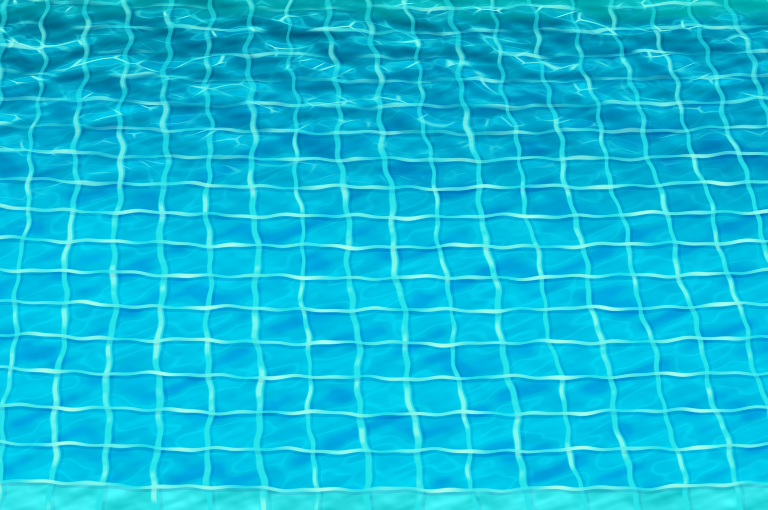
Write a WebGL 1 fragment shader that draws this texture.

```glsl
precision highp float;
// Tiled pool floor seen in perspective through rippling turquoise water.

uniform vec2 u_resolution;

#define COLUMN_STEP 0.0522   // column spacing at the far edge, in canvas widths
#define SPREAD 0.333         // growth of the spacing toward the near edge
#define ROW_SCALE 67.5       // row density of the perspective floor
#define STEP_EDGE 0.7583     // inverse depth of the pale near step
#define COLUMN_WIDTH 0.0042  // half widths of the joints
#define ROW_WIDTH 0.0023
#define WOBBLE 0.0031        // refraction of the joints
#define DEEP vec3(0.0, 0.53, 0.64)
#define MIDDLE vec3(0.0, 0.63, 0.78)
#define SHALLOW vec3(0.0, 0.765, 0.905)
#define JOINT vec3(0.16, 0.90, 0.92)
#define GLINT vec3(0.66, 1.0, 0.93)

float hash(vec2 p) {
  return fract(sin(dot(p, vec2(127.1, 311.7))) * 4375.85);
}

// Distance between the two nearest cell points: zero on cell borders.
float cellBorder(vec2 p) {
  vec2 base = floor(p);
  float first = 8.0, second = 8.0;
  for (int j = -1; j <= 1; j++) {
    for (int i = -1; i <= 1; i++) {
      vec2 cell = base + vec2(float(i), float(j));
      vec2 point = cell + 0.1 + 0.8 * vec2(hash(cell), hash(cell + 37.0));
      float d = length(point - p);
      second = min(second, max(first, d));
      first = min(first, d);
    }
  }
  return second - first;
}

// Layered sines, bent into long crosswise strokes.
float ripples(vec2 p) {
  float sum = 0.0, amp = 0.5;
  for (int i = 0; i < 4; i++) {
    sum += amp * sin(p.y + 1.6 * sin(p.x + 0.3 * p.y));
    p = vec2(p.x * 1.5 + 3.1, p.y * 1.45 - p.x * 0.35 + 1.7);
    amp *= 0.7;
  }
  return sum;
}

float stroke(float d, float halfWidth) {
  return 1.0 - smoothstep(halfWidth * 0.55, halfWidth + 0.5 / u_resolution.x, d);
}

void main() {
  vec2 uv = gl_FragCoord.xy / u_resolution;
  float x = uv.x;
  float t = 1.0 - uv.y; // 0 at the far edge, 1 at the near edge
  float aspect = u_resolution.y / u_resolution.x;
  float rough = 1.0 - smoothstep(0.1, 0.52, t + 0.1 * x);

  // Refraction shifts the floor sideways and in depth.
  float fine = ripples(vec2(x * 29.0, t * 88.0 + 4.0 * sin(5.0 * x)));
  float shiftX = WOBBLE * (sin(25.0 * t + 15.0 * x) + 0.5 * sin(57.0 * t - 33.0 * x)
               + (0.3 + 0.5 * rough) * sin(121.0 * t + 47.0 * x));
  float shiftT = WOBBLE * (0.6 * sin(29.0 * x + 19.0 * t) + 0.6 * sin(67.0 * x - 41.0 * t)
               + 0.35 * sin(131.0 * x + 53.0 * t) + 1.1 * rough * fine);
  float bow = 0.06 * (x - 0.55) * (x - 0.55) - 0.003;

  // Floor coordinates: columns fan out from a vertical axis, rows compress far away.
  float depth = 1.0 + SPREAD * (t + shiftT + bow);
  float spacing = COLUMN_STEP * (1.0 + SPREAD * t);
  float column = (x + shiftX - 0.3235 - 0.018 * t) / spacing;
  float row = ROW_SCALE * (1.0 / depth - STEP_EDGE);
  float columnId = floor(column + 0.5);
  float rowId = floor(row + 0.5);
  float rowHeight = aspect * depth * depth / (ROW_SCALE * SPREAD);
  float columnSide = (column - columnId) * spacing;
  float rowSide = (row - rowId) * rowHeight;

  // Water colour: deep at the far left, clear and bright nearby.
  vec3 color = mix(DEEP, MIDDLE, smoothstep(0.0, 0.24, t + 0.07 * x));
  color = mix(color, SHALLOW, smoothstep(0.17, 0.55, t - 0.1 * x + 0.03));
  color += (hash(vec2(floor(column), floor(row))) - 0.5) * vec3(0.0, 0.03, 0.02);

  // Slanted wisps and fine grain over the tiles, strong strokes on the rough water.
  float soft = ripples(vec2(x * 27.0 + 4.0, t * 52.0 + x * 21.0));
  float grain = ripples(vec2(x * 61.0 + 2.0, t * 122.0 + x * 35.0));
  float wisp = 1.0 - smoothstep(0.0, 0.25, abs(soft - 0.2));
  color.g -= 0.07 * smoothstep(0.2, 0.9, -soft) * (1.0 - rough);
  color += vec3(0.0, 0.03, 0.02) * soft + vec3(0.02, 0.045, 0.03) * (wisp - 0.25);
  color += vec3(0.0, 0.026, 0.02) * grain * (1.0 + rough);
  color += vec3(0.01, 0.14, 0.14) * fine * rough;
  float crest = 1.0 - smoothstep(0.0, 0.22, abs(fine - 0.45));
  color = mix(color, JOINT, 0.38 * crest * rough);

  // Pale far ledge and near step.
  float ledge = 1.0 - smoothstep(0.012, 0.045, t + 0.012 * fine);
  color = mix(color, vec3(0.04, 0.77, 0.75) + 0.06 * fine, ledge * (0.3 + 0.5 * x));
  float nearStep = 1.0 - smoothstep(-0.05, 0.03, row);
  color = mix(color, vec3(0.19, 0.88, 0.90) + 0.07 * soft + 0.05 * grain, nearStep);

  // Column joints: width and light vary unevenly along each one.
  float seed = hash(vec2(columnId, 5.0));
  float swell = ripples(vec2(seed * 40.0 + 6.0 * t, t * 33.0 + 20.0 * seed));
  float width = COLUMN_WIDTH * (0.8 + 0.4 * seed + 0.25 * swell) * mix(0.85, 1.1, t);
  float columnLine = stroke(abs(columnSide), width);
  float core = stroke(abs(columnSide + 0.0006), width * 0.62);
  float columnLight = core * smoothstep(-0.1, 0.8, swell + 0.25 * grain);
  color += vec3(0.0, 0.03, 0.01) * exp(-abs(columnSide) * 110.0);
  color -= vec3(0.0, 0.06, 0.03) * stroke(abs(columnSide - width - 0.0015), 0.0025);
  vec3 columnColor = mix(mix(JOINT, color, 0.25 * rough), GLINT, 0.75 * columnLight);
  color = mix(color, columnColor, columnLine * (0.95 - 0.25 * rough));

  // Row joints: a thin broken bright line with a dim edge below.
  float rowSeed = hash(vec2(rowId, 11.0));
  float shine = 0.5 + 0.5 * sin(23.0 * x + 30.0 * rowSeed) * sin(61.0 * x - 9.0 * rowSeed);
  float broken = mix(1.0, smoothstep(-0.6, 0.5, fine), rough);
  float visible = step(-0.5, row) * broken * (1.0 - 0.3 * rough);
  color -= vec3(0.0, 0.09, 0.05) * stroke(abs(rowSide + 0.0038), 0.0026) * visible;
  float rowLine = stroke(abs(rowSide), ROW_WIDTH * (0.75 + 0.5 * shine));
  color = mix(color, mix(JOINT, GLINT, shine), rowLine * visible * (0.75 + 0.25 * shine));

  // Caustic web and sparkles on the rough far water.
  vec2 web = vec2(x * 21.0, t * 38.0);
  web += 0.4 * sin(web.yx * vec2(1.3, 1.9) + vec2(0.0, 2.0));
  float border = 1.0 - smoothstep(0.0, 0.15, cellBorder(web));
  float caustic = border * rough * smoothstep(-0.4, 0.8, fine + 0.4 * soft);
  color = mix(color, JOINT, 0.6 * caustic);
  color = mix(color, GLINT, 0.75 * caustic * smoothstep(0.3, 0.8, fine));

  gl_FragColor = vec4(clamp(color, 0.0, 1.0), 1.0);
}
```
